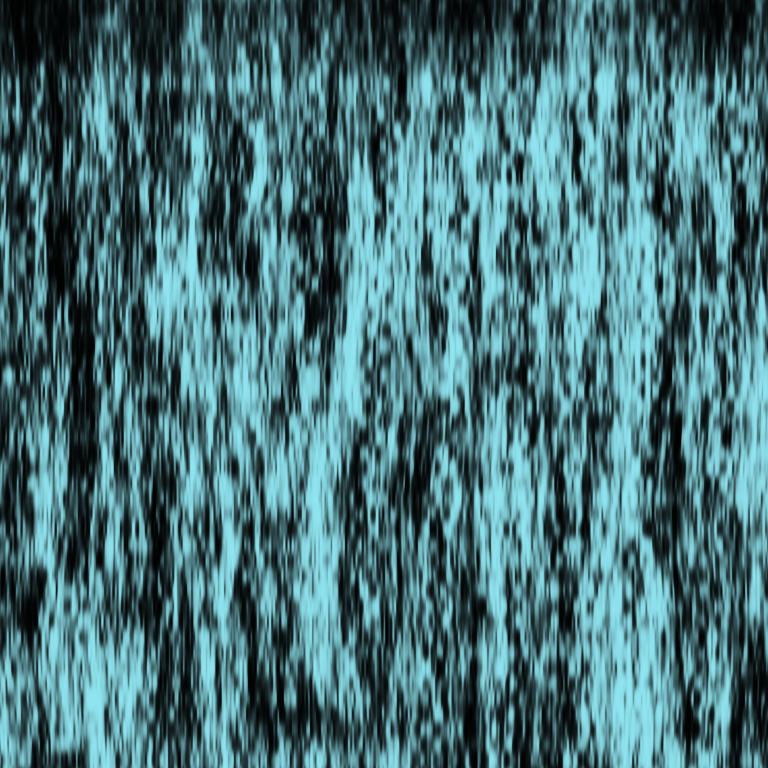
Give the GLSL for this texture, as a Shadertoy shader.

```glsl
// Teal vertical fibres: octaves of value noise stretched along y are summed,
// normalised to unit deviation and passed through a logistic tone curve.
// Broad light and dark patches fade in towards the upper edge.

const vec3  TINT           = vec3(0.565, 0.90, 0.945);
const int   OCTAVES        = 5;
const vec2  BASE_CELLS     = vec2(23.0, 3.6);   // cells across the canvas, coarsest octave
const vec2  CELL_GROWTH    = vec2(2.0, 1.93);
const float FIRST_WEIGHT   = 0.62;
const float WEIGHT_GROWTH  = 1.08;
const float NOISE_DEV      = 0.2145;            // standard deviation of the value noise
const float TONE_SLOPE     = 1.75;
const float TONE_BIAS      = 0.08;
const float SWAY           = 0.006;             // sideways bend of the fibres
const vec2  SWAY_CELLS     = vec2(9.0, 6.0);
const float PATCH_CELLS    = 6.5;
const float PATCH_START    = 0.80;              // height where the patches begin
const float PATCH_STRENGTH = 1.1;
const float PATCH_FLATTEN  = 0.35;              // loss of fibre contrast inside patches

float hash(vec2 p) {
    return fract(sin(dot(p, vec2(127.1, 311.7))) * 43758.5453);
}

float valueNoise(vec2 p) {
    vec2 cell = floor(p);
    vec2 t = fract(p);
    t = t * t * (3.0 - 2.0 * t);
    float low  = mix(hash(cell), hash(cell + vec2(1.0, 0.0)), t.x);
    float high = mix(hash(cell + vec2(0.0, 1.0)), hash(cell + vec2(1.0, 1.0)), t.x);
    return mix(low, high, t.y);
}

// Noise with zero mean and unit deviation
float unitNoise(vec2 p) {
    return (valueNoise(p) - 0.5) / NOISE_DEV;
}

// Stretched octaves, weighted and scaled back to unit deviation
float fibres(vec2 uv) {
    vec2 cells = BASE_CELLS;
    float weight = FIRST_WEIGHT;
    float sum = 0.0;
    float power = 0.0;
    for (int i = 0; i < OCTAVES; i++) {
        vec2 shift = vec2(17.3, 41.7) * float(i + 1);
        sum += weight * unitNoise(uv * cells + shift);
        power += weight * weight;
        cells *= CELL_GROWTH;
        weight *= WEIGHT_GROWTH;
    }
    return sum / sqrt(power);
}

void mainImage(out vec4 fragColor, in vec2 fragCoord) {
    vec2 uv = fragCoord / iResolution.xy;

    // Gentle bend of the strands
    vec2 bent = uv;
    bent.x += SWAY * (valueNoise(uv * SWAY_CELLS + 73.0) - 0.5);
    float level = fibres(bent);

    // Broad patches along the upper edge
    float top = smoothstep(PATCH_START, 1.0, uv.y);
    float patches = unitNoise(vec2(uv.x * PATCH_CELLS + 5.0, uv.y * 3.0 + 29.0));
    level = level * (1.0 - PATCH_FLATTEN * top) + PATCH_STRENGTH * top * patches;

    // Logistic curve spreads the tones evenly from black to the tint
    float tone = 1.0 / (1.0 + exp(-TONE_SLOPE * (level + TONE_BIAS)));
    fragColor = vec4(TINT * tone, 1.0);
}
```
